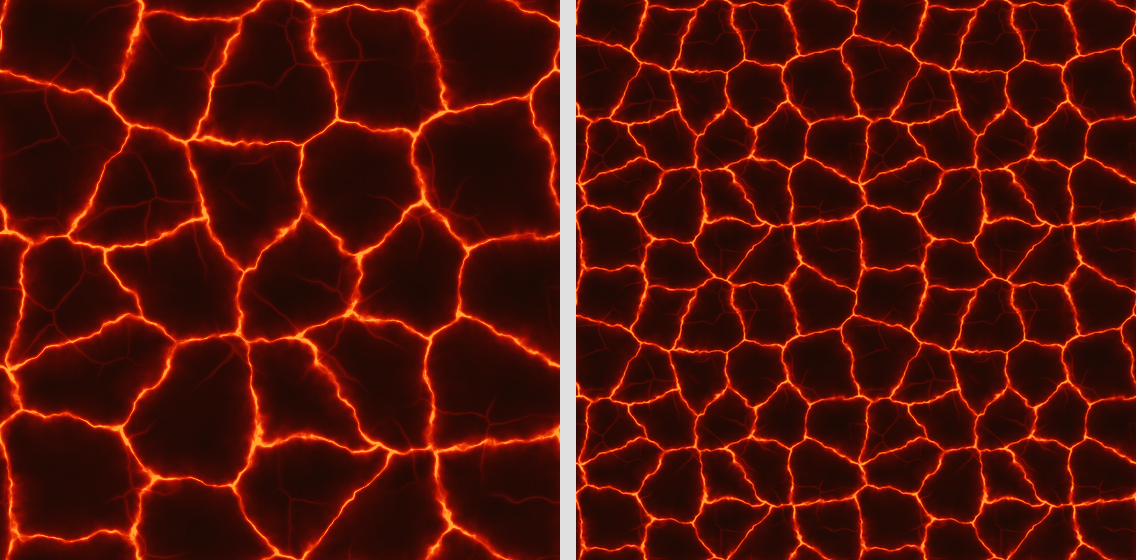
Left: one tile. Right: repeated 2 by 2.
Write a Shadertoy shader that draws this texture.

```glsl
// Cooling lava: dark rounded plates parted by glowing, stranded cracks.
// Wrapped Voronoi borders are bent by wrapped gradient noise, summed into
// one heat value and turned into colour by a smooth ember ramp.

#define PLATES 5.0        // large plates per side (whole number)
#define SHARDS 8.0        // fine crack cells per side (whole number)
#define JITTER 0.78       // irregularity of the plates
#define WARP 0.027        // bending of the cracks, in canvas units
#define FRAY 0.0085       // spread of the strands, in canvas units
#define STRANDS 3         // strands in each crack
#define VEIN_WIDTH 0.024  // strand falloff, in plate units
#define VEIN_HEAT 0.25    // heat of one strand
#define HALO_WIDTH 0.11   // glow falloff, in plate units
#define HALO_HEAT 0.27    // heat of the glow
#define ROCK_HEAT 0.135   // heat of the plate centres

// Two random values for a lattice cell that repeats every n cells
vec2 hash2(vec2 cell, float n, uint seed) {
    uvec3 v = uvec3(uvec2(mod(cell, n)), seed) * 1664525u + 1013904223u;
    for (int i = 0; i < 2; i++) {
        v.x += v.y * v.z;
        v.y += v.z * v.x;
        v.z += v.x * v.y;
        v ^= v >> 16u;
    }
    return vec2(v.xy & 0xffffu) / 65536.0;
}

float cornerSlope(vec2 cell, vec2 offset, float n, uint seed) {
    float angle = 6.28319 * hash2(cell, n, seed).x;
    return dot(vec2(cos(angle), sin(angle)), offset);
}

// Gradient noise with n lattice cells across the canvas
float noise(vec2 uv, float n, uint seed) {
    vec2 p = uv * n, c = floor(p), f = p - c;
    vec2 s = f * f * f * (f * (f * 6.0 - 15.0) + 10.0);
    vec2 e = vec2(1.0, 0.0);
    float low = mix(cornerSlope(c, f, n, seed),
                    cornerSlope(c + e.xy, f - e.xy, n, seed), s.x);
    float high = mix(cornerSlope(c + e.yx, f - e.yx, n, seed),
                     cornerSlope(c + e.xx, f - e.xx, n, seed), s.x);
    return 1.4 * mix(low, high, s.y);
}

float fbm(vec2 uv, float n, uint seed) {
    float sum = 0.0, gain = 0.6;
    for (uint i = 0u; i < 4u; i++) {
        sum += gain * noise(uv, n, seed + i);
        n *= 2.0;
        gain *= 0.5;
    }
    return sum;
}

vec2 fbm2(vec2 uv, float n, uint seed) {
    return vec2(fbm(uv, n, seed), fbm(uv, n, seed + 20u));
}

// Voronoi: x = distance to the border, y = closeness measure to a junction
vec2 cracks(vec2 uv, float n, uint seed) {
    vec2 p = uv * n, c = floor(p), f = p - c, nearest = vec2(0.0);
    vec2 sites[25];
    vec3 dist = vec3(9.0);
    for (int i = 0; i < 25; i++) {
        vec2 g = vec2(i % 5 - 2, i / 5 - 2);
        vec2 site = g + 0.5 + JITTER * (hash2(c + g, n, seed) - 0.5) - f;
        float d = length(site);
        sites[i] = site;
        if (d < dist.x) { dist = vec3(d, dist.xy); nearest = site; }
        else if (d < dist.y) dist = vec3(dist.x, d, dist.y);
        else dist.z = min(dist.z, d);
    }
    float border = 9.0;
    for (int i = 0; i < 25; i++) {
        vec2 gap = sites[i] - nearest;
        if (dot(gap, gap) > 0.0001)
            border = min(border, dot(0.5 * (sites[i] + nearest), normalize(gap)));
    }
    return vec2(border, dist.z - dist.x);
}

// Dark red through scarlet to orange
vec3 ember(float heat) {
    float h = clamp(heat, 0.0, 1.1);
    return vec3(min(h, 1.0), 0.037 + 0.34 * pow(h, 6.0), 0.017 + 0.05 * pow(h, 12.0));
}

void mainImage(out vec4 fragColor, in vec2 fragCoord) {
    vec2 uv = fragCoord / iResolution.xy;
    vec2 bent = uv + WARP * fbm2(uv, 10.0, 100u);
    float mottle = fbm(uv, 9.0, 200u);
    float cloud = fbm(uv, 22.0, 210u);
    float flow = noise(uv, 7.0, 220u);

    // Main cracks: several frayed strands around each border
    float veins = 0.0, border = 0.0, junction = 0.0;
    for (int i = 0; i < STRANDS; i++) {
        vec2 fray = FRAY * (1.0 + flow) * fbm2(uv, 20.0, 300u + 50u * uint(i));
        vec2 crack = cracks(bent + fray, PLATES, 3u);
        float knot = exp(-crack.y / 0.1);
        float width = VEIN_WIDTH * (0.85 + 0.5 * flow + 0.6 * knot);
        veins += VEIN_HEAT * exp(-crack.x / width);
        border += crack.x / float(STRANDS);
        junction += knot / float(STRANDS);
    }

    // Soft glow and wispy filaments beside the cracks
    float halo = exp(-border / HALO_WIDTH);
    float ridge = pow(max(1.0 - 1.6 * abs(fbm(bent, 24.0, 500u)), 0.0), 5.0);
    float glow = HALO_HEAT * halo * (1.0 + 0.6 * cloud) + 0.10 * junction * (1.0 + cloud);
    float wisps = 0.13 * ridge * exp(-border / 0.07);

    // Faint hairline cracks that fade in and out across the plates
    vec2 hairBent = uv + 0.03 * fbm2(uv, 8.0, 600u);
    float hair = exp(-cracks(hairBent, SHARDS, 9u).x / 0.02);
    float hairline = 0.22 * hair * smoothstep(-0.25, 0.4, noise(uv, 6.0, 700u));

    float grain = 0.012 * noise(uv, 150.0, 800u);
    float rock = ROCK_HEAT + 0.045 * mottle + grain;
    float heat = rock + glow + wisps + hairline + veins * (1.0 + 0.25 * cloud);
    fragColor = vec4(ember(heat), 1.0);
}
```
